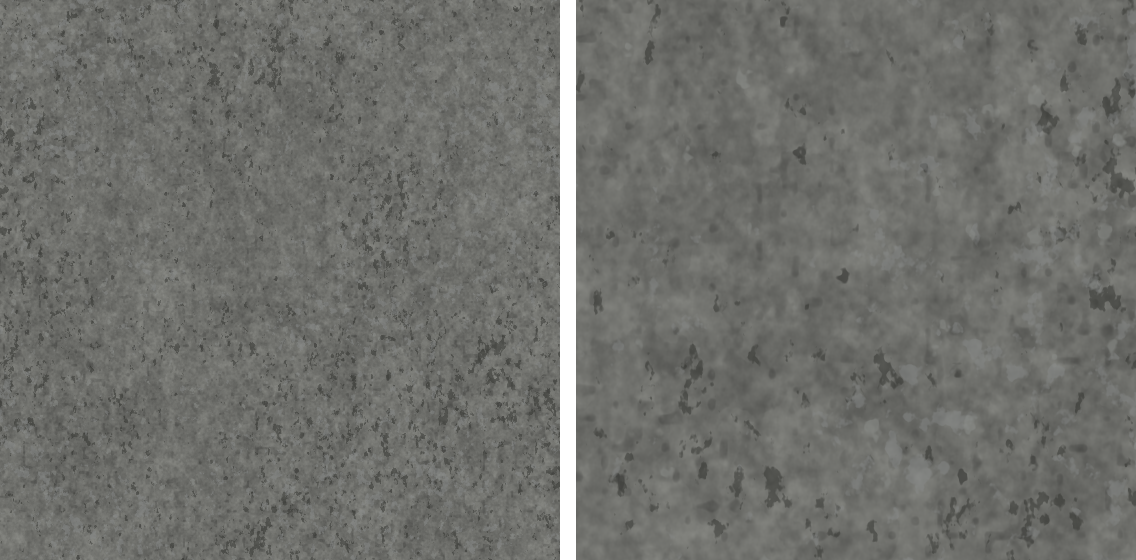
Left: the whole. Right: its middle third, enlarged.
This texture is drawn by a Shadertoy shader. Its source:

```glsl
// Weathered grey concrete with fine mottling, ragged dark pits and pale mineral flecks.

float hash(vec2 p) {
    vec3 q = fract(p.xyx * 0.1031);
    q += dot(q, q.yzx + 33.33);
    return fract((q.x + q.y) * q.z);
}

float noise(vec2 p) {
    vec2 cell = floor(p), f = fract(p);
    f = f * f * (3.0 - 2.0 * f);
    return mix(mix(hash(cell), hash(cell + vec2(1, 0)), f.x),
               mix(hash(cell + vec2(0, 1)), hash(cell + vec2(1, 1)), f.x), f.y);
}

// Four octaves, slightly turned each time to hide the lattice
float fbm(vec2 p) {
    float sum = 0.0, weight = 0.47;
    for (int i = 0; i < 4; i++) {
        sum += weight * noise(p);
        p = mat2(0.96, 0.28, -0.28, 0.96) * p * 2.03 + 17.3;
        weight *= 0.6;
    }
    return sum * 0.98;
}

// Sparse ragged chips, one candidate per jittered cell
float chips(vec2 p, float chance) {
    vec2 cell = floor(p);
    float cover = 0.0;
    float ragged = 0.4 * (noise(p * 5.0) - 0.5);
    for (int y = -1; y <= 1; y++)
    for (int x = -1; x <= 1; x++) {
        vec2 id = cell + vec2(x, y);
        vec2 center = id + vec2(hash(id + 3.1), hash(id + 47.7));
        float radius = mix(0.1, 0.34, hash(id + 81.3));
        float edge = length((p - center) * vec2(1.2, 0.9)) + ragged;
        float present = step(hash(id + 120.9), chance);
        cover = max(cover, present * (1.0 - smoothstep(radius - 0.1, radius + 0.1, edge)));
    }
    return cover;
}

void mainImage(out vec4 fragColor, in vec2 fragCoord) {
    vec2 p = fragCoord / iResolution.y + 2.0;

    // Broad clouds and faint vertical streaks
    float tone = 0.437;
    tone += 0.05 * (fbm(p * 4.0) - 0.5);
    tone += 0.04 * (fbm(p * vec2(10.0, 1.3) + 31.0) - 0.5);

    // Mottling and fine grain
    tone += 0.07 * (fbm(p * vec2(30.0, 25.0) + 7.0) - 0.5);
    tone += 0.14 * (fbm(p * vec2(95.0, 80.0) + 53.0) - 0.5);
    tone += 0.05 * (noise(p * 256.0) - 0.5);

    // Worn skin: small flaky paler patches with ragged edges
    float wear = fbm(p * vec2(6.0, 3.5) + 91.0) - 0.5;
    float skin = fbm(p * vec2(56.0, 46.0) + 11.0) + 0.25 * wear;
    tone += 0.026 * (smoothstep(0.46, 0.56, skin) - 0.5);

    // Small soft specks
    float specks = noise(p * vec2(140.0, 115.0) + 5.0) + 0.3 * wear;
    tone -= 0.055 * smoothstep(0.74, 0.92, specks);
    vec3 color = tone * vec3(1.003, 1.01, 0.972);

    // Ragged pits, taller than wide, gathered where the skin is worn
    float pitField = fbm(p * vec2(98.0, 68.0) + 23.0) + 0.4 * wear;
    float pits = smoothstep(0.67, 0.76, pitField);
    color = mix(color, vec3(0.292, 0.296, 0.28) + 0.5 * (tone - 0.434), 0.85 * pits);
    color = mix(color, vec3(0.25, 0.252, 0.24), 0.75 * chips(p * 75.0 + 9.0, 0.02));

    // Cool pale crust and scattered light chips
    float crust = fbm(p * vec2(84.0, 72.0) + 67.0) + 0.4 * (fbm(p * 5.0 + 139.0) - 0.5);
    color = mix(color, vec3(0.54, 0.55, 0.55), 0.45 * smoothstep(0.65, 0.77, crust));
    color = mix(color, vec3(0.55, 0.56, 0.545), 0.5 * chips(p * 66.0, 0.05));

    fragColor = vec4(color, 1.0);
}
```
